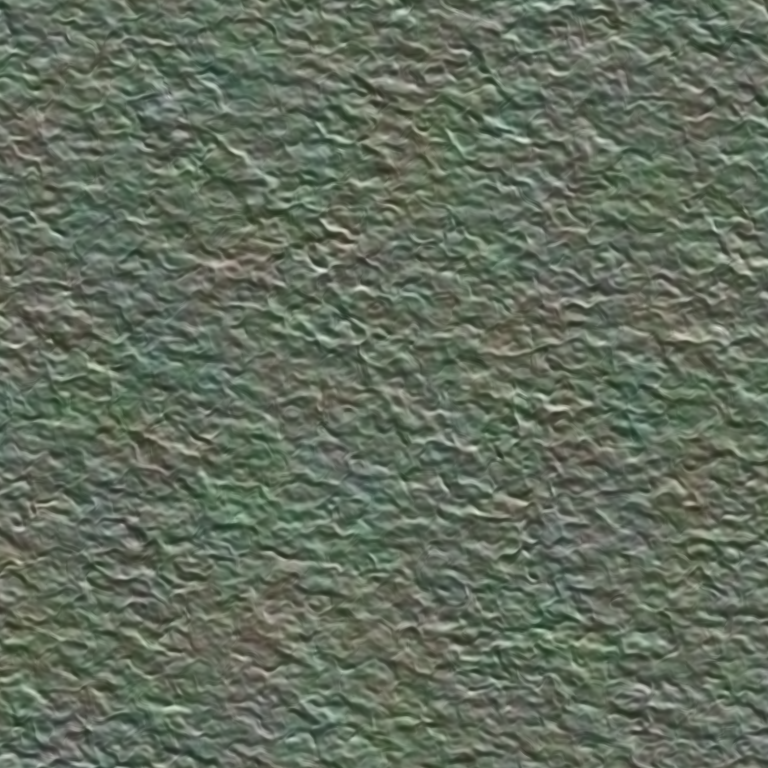
Write a WebGL 2 fragment shader that draws this texture.

```glsl
#version 300 es
precision highp float;
// Rough mossy grey-green plaster: wavy chipped crests lit from above.

uniform vec2 u_resolution;
out vec4 fragColor;

// Relief
const vec2  CHIP_FREQ   = vec2(21.0, 29.0);  // chips per canvas, along and across the grain
const float GRAIN_TILT  = -0.2;              // radians, crests fall to the right
const float WARP        = 0.80;              // waviness of the crests, in chips
const float CREASE      = 14.0;              // higher gives sharper crests
const vec2  LIGHT_DIR   = vec2(0.28, 0.96);
const float LIGHT_REACH = 0.0050;            // distance between the two slope samples
const float SLOPE_GAIN  = 9.4;

// Colour
const vec3  BASE_COLOR  = vec3(0.384, 0.426, 0.366);
const float CONTRAST    = 0.104;
const float HIGHLIGHT   = 0.010;             // extra lift on the brightest crests
const vec3  MAUVE_SHIFT = vec3(0.036, -0.022, 0.022);
const vec3  TEAL_SHIFT  = vec3(-0.032, 0.010, 0.032);
const float PATCH_FREQ  = 7.0;
const float BROAD_TONE  = 0.025;

// Two random values from 0 to 1 for each lattice cell
vec2 hash2(vec2 cell) {
    uvec2 k = uvec2(ivec2(cell) + 4096);
    uint h = k.x * 73856093u ^ k.y * 19349663u;
    h = (h ^ (h >> 15)) * 739982445u;
    h = (h ^ (h >> 12)) * 695872825u;
    h ^= h >> 15;
    return vec2(h & 65535u, h >> 16) / 65535.0;
}

float cornerSlope(vec2 cell, vec2 offset) {
    float angle = 6.2832 * hash2(cell).x;
    return dot(vec2(cos(angle), sin(angle)), offset);
}

// Gradient noise, roughly -0.7 to 0.7
float noise(vec2 p) {
    vec2 i = floor(p), f = fract(p);
    vec2 w = f * f * f * (f * (f * 6.0 - 15.0) + 10.0);
    vec2 e = vec2(1.0, 0.0);
    float low  = mix(cornerSlope(i, f), cornerSlope(i + e.xy, f - e.xy), w.x);
    float high = mix(cornerSlope(i + e.yx, f - e.yx), cornerSlope(i + e.xx, f - e.xx), w.x);
    return mix(low, high, w.y);
}

// Smooth cellular distance: hollows at the cell points, crests between them
float cellular(vec2 p) {
    vec2 i = floor(p), f = fract(p);
    float sum = 0.0;
    for (int y = -1; y <= 1; y++)
    for (int x = -1; x <= 1; x++) {
        vec2 cell = vec2(x, y);
        sum += exp(-CREASE * length(cell + hash2(i + cell) - f));
    }
    return -log(sum) / CREASE;
}

// Surface height of the chipped plaster
float height(vec2 uv) {
    float c = cos(GRAIN_TILT), s = sin(GRAIN_TILT);
    vec2 p = mat2(c, -s, s, c) * uv * CHIP_FREQ;
    vec2 warp = vec2(noise(p * 1.1 + 31.7), noise(p * 1.2 + 77.3));
    warp += 0.55 * vec2(noise(p * 2.6 + 11.4), noise(p * 2.7 + 53.9));
    vec2 q = p + WARP * warp;
    float h = 0.70 * cellular(q);
    h += 0.24 * cellular(q * 1.9 + 19.3);
    h += 0.40 * noise(q * 0.9 + 5.1);
    h += 0.28 * noise(p * 1.9 + 43.6);
    h += 0.09 * noise(p * 4.3 + 91.2);
    return h;
}

// Broad stains with a finer mottling on top
float stain(vec2 p) {
    return noise(p) + 0.7 * noise(p * 2.3 + 8.7) + 0.6 * noise(p * 5.1 + 61.5);
}

void main() {
    vec2 uv = gl_FragCoord.xy / min(u_resolution.x, u_resolution.y);

    // Slope toward the light, softly limited
    vec2 reach = 0.5 * LIGHT_REACH * LIGHT_DIR;
    float shade = SLOPE_GAIN * (height(uv - reach) - height(uv + reach));
    shade *= 1.0 + 0.4 * noise(uv * 5.0 + 27.1);
    shade /= 1.0 + 0.12 * abs(shade);

    // Light and dark relief over uneven stains
    float tone = CONTRAST * shade + HIGHLIGHT * (shade * shade - 0.8);
    tone += BROAD_TONE * noise(uv * 4.0 + 15.8);
    vec3 color = BASE_COLOR + tone;
    color += MAUVE_SHIFT * stain(uv * PATCH_FREQ + 3.2);
    color += TEAL_SHIFT * stain(uv * PATCH_FREQ * 0.8 + 47.5);

    fragColor = vec4(clamp(color, 0.0, 1.0), 1.0);
}
```
